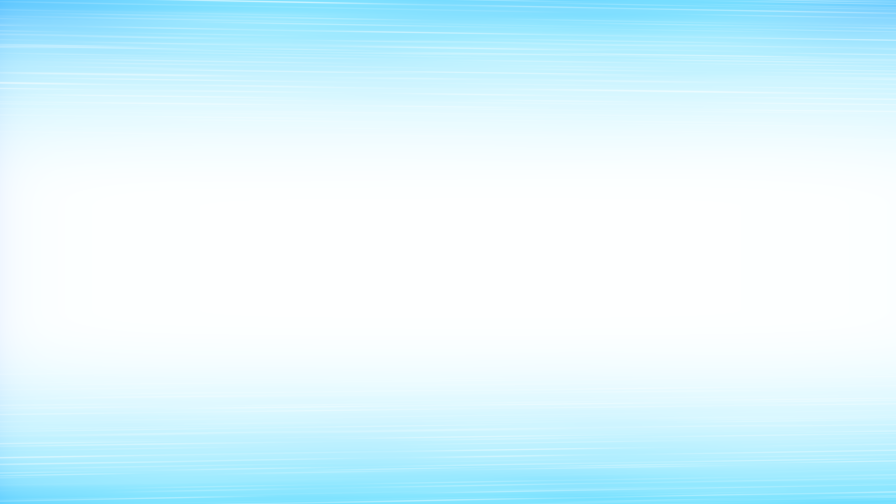
Give the GLSL for this background, as a Shadertoy shader.

```glsl
const vec3 WHITE = vec3(0.995, 1.0, 1.0);
const vec3 CYAN_ABSORB = vec3(1.0, 0.215, 0.0);
const vec3 AZURE_ABSORB = vec3(0.07, 0.085, 0.0);
const vec3 LILAC_ABSORB = vec3(0.035, 0.03, 0.0);

float hash(vec2 p) {
    vec3 q = fract(vec3(p.xyx) * 0.1031);
    q += dot(q, q.yzx + 33.33);
    return fract((q.x + q.y) * q.z);
}

vec2 gradientAt(vec2 cell) {
    float angle = 6.28318 * hash(cell);
    return vec2(cos(angle), sin(angle));
}

float gradientNoise(vec2 p) {
    vec2 cell = floor(p);
    vec2 f = fract(p);
    vec2 u = f * f * f * (f * (f * 6.0 - 15.0) + 10.0);
    float a = dot(gradientAt(cell), f);
    float b = dot(gradientAt(cell + vec2(1, 0)), f - vec2(1, 0));
    float c = dot(gradientAt(cell + vec2(0, 1)), f - vec2(0, 1));
    float d = dot(gradientAt(cell + vec2(1, 1)), f - vec2(1, 1));
    return mix(mix(a, b, u.x), mix(c, d, u.x), u.y);
}

// Quadratic falloff from a horizontal border
float borderFade(float distanceIn, float reach) {
    float t = clamp(1.0 - distanceIn / reach, 0.0, 1.0);
    return t * t;
}

// Soft elliptical patch
float patchGlow(vec2 p, vec2 centre, vec2 radius) {
    vec2 q = (p - centre) / radius;
    return exp(-dot(q, q));
}

// One thin line per row, broken along its length
float streakLayer(vec2 p, float rows, float seed, float width, float pixel) {
    float y = p.y * rows;
    float row = floor(y);
    float offset = mix(0.25, 0.75, hash(vec2(row + 50.0, seed)));
    float distanceToLine = abs(y - row - offset) / rows;
    float line = 1.0 - smoothstep(0.0, width + pixel, distanceToLine);
    float along = gradientNoise(vec2(p.x * 2.2 + row * 7.3, row + seed));
    float strength = hash(vec2(row + 90.0, seed + 4.0));
    return line * strength * smoothstep(-0.25, 0.3, along);
}

void mainImage(out vec4 fragColor, in vec2 fragCoord) {
    vec2 uv = fragCoord / iResolution.xy;
    vec2 p = fragCoord / iResolution.y;
    float pixel = 1.0 / iResolution.y;

    // Blue bands at the top and bottom
    float top = borderFade(1.0 - uv.y, 0.41);
    float bottom = borderFade(uv.y, 0.385);
    float band = top + bottom;
    float tint = 0.52 * band;

    // Broad brushed variation
    float cloud = gradientNoise(vec2(p.x * 2.5, p.y * 9.0) + 3.7);
    float brush = gradientNoise(vec2(p.x * 1.3, p.y * 60.0) + 11.0);
    tint *= 1.0 + 0.12 * cloud + 0.10 * brush;

    // Deeper corners and top patches
    float deep = patchGlow(uv, vec2(0.0, 1.0), vec2(0.19, 0.09));
    deep += patchGlow(uv, vec2(1.0, 1.0), vec2(0.15, 0.08));
    deep += 0.4 * patchGlow(uv, vec2(0.55, 1.0), vec2(0.18, 0.05));
    deep += 0.3 * patchGlow(uv, vec2(0.0, 0.0), vec2(0.12, 0.06));

    // Pale tint along the sides
    float side = exp(-uv.x * 14.0) + 0.5 * exp(-(1.0 - uv.x) * 14.0);
    tint += 0.02 * side;
    vec3 absorbed = tint * CYAN_ABSORB + deep * AZURE_ABSORB;
    absorbed += exp(-uv.x * 60.0) * LILAC_ABSORB;
    absorbed.g += 0.025 * band * max(cloud, 0.0);
    vec3 color = WHITE - absorbed;

    // Fine streaks converging gently to the right
    float slope = 0.04 * (uv.y - 0.5);
    vec2 streakPoint = vec2(p.x, p.y + slope * p.x);
    float streaks = 0.0;
    for (int i = 0; i < 3; i++) {
        float layer = float(i);
        float rows = 48.0 + 23.0 * layer;
        streaks += streakLayer(streakPoint, rows, layer * 17.0, 0.0009, pixel);
    }
    color = mix(color, WHITE, min(streaks * 0.38, 0.6) * smoothstep(0.0, 0.3, band));

    fragColor = vec4(clamp(color, 0.0, 1.0), 1.0);
}
```
